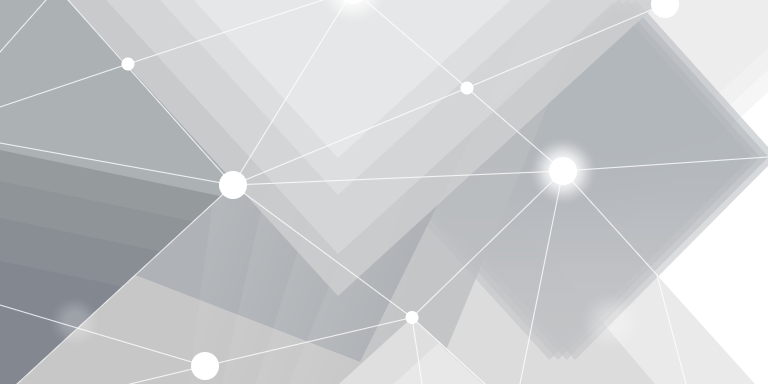
Reproduce this background procedurally as a WebGL 1 fragment shader.

```glsl
precision highp float;
// Pale layered chevrons and diamonds under a network of glowing white nodes.
uniform vec2 u_resolution;

// The design grid is 768 by 384 units, y pointing down.
const float GRID = 384.0;
const float LINE_HALF = 0.55;
const float LINE_ALPHA = 0.8;
const float BIG = 14.0;
const float SMALL = 6.5;

const vec3 WHITE = vec3(1.0);
const vec3 STEEL = vec3(0.675, 0.695, 0.705);
const vec3 BODY = vec3(0.685, 0.700, 0.715);
const vec3 SLAB = vec3(0.735, 0.745, 0.755);
const vec3 DIAMOND_TOP = vec3(0.685, 0.705, 0.725);
const vec3 DIAMOND_LOW = vec3(0.755, 0.760, 0.770);
const vec3 BAND_LIGHT = vec3(0.585, 0.605, 0.615);
const vec3 BAND_DARK = vec3(0.510, 0.530, 0.565);
const vec3 FLOOR = vec3(0.780, 0.780, 0.785);

// Network nodes
const vec2 N_WEST = vec2(128.0, 64.0);
const vec2 N_HUB = vec2(233.0, 185.0);
const vec2 N_TOP = vec2(353.0, -10.0);
const vec2 N_MID = vec2(467.0, 88.0);
const vec2 N_EAST = vec2(563.0, 171.0);
const vec2 N_CORNER = vec2(665.0, 4.0);
const vec2 N_LOW = vec2(412.0, 317.5);
const vec2 N_BASE = vec2(205.0, 366.0);
const vec2 N_EDGE = vec2(657.0, 275.0);
const vec2 WEDGE_END = vec2(17.0, 384.0);

// Chevrons
const vec4 CHEVRON_TIPS = vec4(296.0, 254.0, 195.0, 158.0);
const float CHEVRON_X = 338.0;

vec2 p;
float px;
vec3 col;

float cover(float d) { return clamp(0.5 + d / px, 0.0, 1.0); }

// Coverage of the half plane on the right hand when going from a to b
float side(vec2 a, vec2 b) {
  vec2 e = normalize(b - a);
  return cover(e.x * (p.y - a.y) - e.y * (p.x - a.x));
}

void paint(vec3 c, float m) { col = mix(col, c, m); }

void link(vec2 a, vec2 b) {
  vec2 e = b - a;
  float t = clamp(dot(p - a, e) / dot(e, e), 0.0, 1.0);
  paint(WHITE, LINE_ALPHA * cover(LINE_HALF - length(p - a - e * t)));
}

void glow(vec2 c, float r, float strength) {
  paint(WHITE, strength * (1.0 - smoothstep(0.25 * r, r, length(p - c))));
}

void node(vec2 c, float r) { paint(WHITE, cover(r - length(p - c))); }

void main() {
  px = GRID / u_resolution.y;
  p = vec2(gl_FragCoord.x, u_resolution.y - gl_FragCoord.y) * px;
  col = WHITE;

  // Pale corner sheets and right floor
  for (int i = 0; i < 3; i++) {
    float s = 22.0 * float(i);
    paint(vec3(0.965 - 0.018 * float(i)), side(vec2(768.0, 92.0 - s), vec2(690.0, 164.0 - s)));
  }
  paint(vec3(0.918), side(N_EDGE, vec2(755.0, 384.0)));
  paint(vec3(0.862), side(vec2(575.0, 290.0), vec2(655.0, 384.0)));

  // Stacked diamonds
  vec3 diamond = mix(DIAMOND_TOP, DIAMOND_LOW, smoothstep(130.0, 340.0, p.y));
  for (int i = 0; i < 4; i++) {
    vec2 o = vec2(-8.5 * float(i), 0.0);
    vec2 t = vec2(636.0, 0.0) + o;
    vec2 r = vec2(777.0, 157.0) + o;
    vec2 b = vec2(575.0, 360.0) + o;
    vec2 l = vec2(422.0, 192.0) + o;
    paint(diamond, 0.52 * side(t, r) * side(r, b) * side(b, l) * side(l, t));
  }

  // Slanted slab, central body and left floor
  paint(SLAB, 0.75 * side(vec2(548.0, 105.0), vec2(432.0, 384.0)));
  vec2 ridgeA = vec2(140.0, 277.0);
  vec2 ridgeB = vec2(360.0, 362.0);
  float below = side(ridgeA, ridgeB);
  paint(BODY, (1.0 - below) * side(vec2(440.0, 200.0), ridgeB));
  paint(FLOOR, below * side(N_LOW, vec2(340.0, 384.0)));
  for (int i = 0; i < 4; i++) {
    float f = float(i);
    vec2 top = vec2(215.0 + 52.0 * f, 185.0);
    float fade = 0.07 * (1.0 - smoothstep(0.0, 75.0, p.x - top.x + 0.35 * (p.y - top.y)));
    paint(WHITE, fade * side(top - vec2(20.0 + 14.0 * f, -150.0), top));
  }

  // Light peaks at the bottom
  for (int i = 0; i < 2; i++) {
    vec2 q = p - N_LOW - vec2(26.0, 26.0) * float(i);
    paint(vec3(0.875 + 0.035 * float(i)), cover(0.74 * (q.y - 0.91 * abs(q.x))));
  }

  // Steel sheet and dark bands on the left
  float wedge = side(N_HUB, WEDGE_END);
  paint(STEEL, wedge);
  for (int i = 0; i < 4; i++) {
    float f = float(i);
    float y = 150.0 + 28.0 * f + 3.0 * f * f;
    paint(mix(BAND_LIGHT, BAND_DARK, f / 3.0), wedge * side(vec2(0.0, y), vec2(225.0, y + 47.0)));
  }

  // Nested chevrons
  float dx = p.x - CHEVRON_X;
  float slope = dx < 0.0 ? 1.096 : 0.914;
  for (int i = 0; i < 4; i++) {
    float d = (CHEVRON_TIPS[i] - p.y - slope * abs(dx)) / length(vec2(slope, 1.0));
    float shade = 0.805 + 0.034 * float(i);
    paint(vec3(shade, shade + 0.004, shade + 0.008), 0.85 * cover(d));
  }

  // Network links
  link(vec2(0.0, 52.0), vec2(46.0, 0.0));
  link(vec2(0.0, 107.0), N_WEST);
  link(N_WEST, N_TOP);
  link(vec2(68.0, 0.0), N_HUB);
  link(vec2(0.0, 143.0), N_HUB);
  link(N_HUB, N_TOP);
  link(N_HUB, N_MID);
  link(N_MID, N_CORNER);
  link(N_TOP, N_MID);
  link(N_MID, N_EAST);
  link(N_HUB, N_EAST);
  link(N_EAST, vec2(768.0, 157.0));
  link(N_HUB, N_LOW);
  link(N_HUB, WEDGE_END);
  link(N_LOW, N_EAST);
  link(N_EAST, vec2(520.0, 384.0));
  link(N_EAST, N_EDGE);
  link(N_EDGE, vec2(686.0, 384.0));
  link(N_LOW, N_BASE);
  link(N_LOW, vec2(422.0, 384.0));
  link(N_LOW, vec2(485.0, 384.0));
  link(vec2(0.0, 305.0), N_BASE);
  link(N_BASE, vec2(130.0, 384.0));

  // Glows and nodes
  glow(N_EAST, 35.0, 0.85);
  glow(N_TOP, 36.0, 0.8);
  glow(vec2(75.0, 322.0), 27.0, 0.22);
  glow(vec2(610.0, 322.0), 32.0, 0.25);
  node(N_HUB, BIG);
  node(N_TOP, BIG);
  node(N_EAST, BIG);
  node(N_CORNER, BIG);
  node(N_BASE, BIG);
  node(N_WEST, SMALL);
  node(N_MID, SMALL);
  node(N_LOW, SMALL);

  gl_FragColor = vec4(col, 1.0);
}
```
